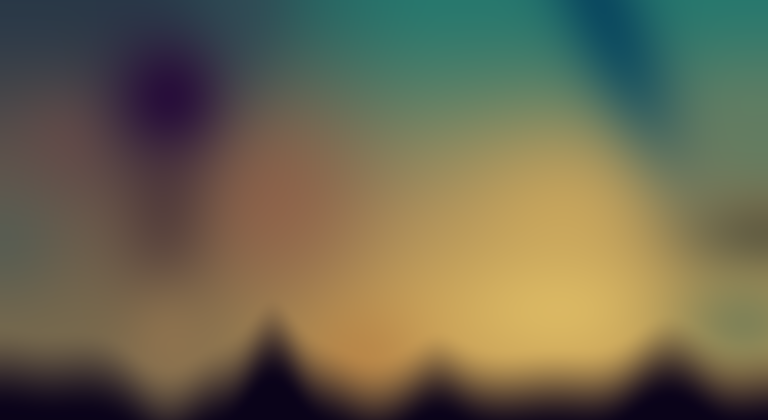
Reproduce this background procedurally as a WebGL 1 fragment shader.

```glsl
precision highp float;

uniform vec2 u_resolution;

// Soft elliptical falloff: 1 at the center, about 0.37 at the radius
float falloff(vec2 p, vec2 center, vec2 radius) {
  vec2 d = (p - center) / radius;
  return exp(-dot(d, d));
}

vec3 glow(vec3 base, vec2 p, vec2 center, vec2 radius, vec3 tint, float strength) {
  return mix(base, tint, strength * falloff(p, center, radius));
}

// Three-stop vertical gradient
vec3 ramp(float y, vec3 low, vec3 middle, vec3 top) {
  vec3 color = mix(low, middle, smoothstep(0.2, 0.6, y));
  return mix(color, top, smoothstep(0.45, 1.03, y));
}

float bump(float x, float center, float width) {
  float d = (x - center) / width;
  return exp(-d * d);
}

// Height of the blurred ground along the lower edge
float groundHeight(float x) {
  float height = 0.065 + 0.008 * sin(x * 43.0 + 2.2);
  height += 0.04 * bump(x, 0.04, 0.12);
  height -= 0.05 * bump(x, 0.22, 0.05);
  height += 0.12 * bump(x, 0.355, 0.04);
  height -= 0.025 * bump(x, 0.48, 0.05);
  height += 0.025 * bump(x, 0.57, 0.035);
  height -= 0.015 * bump(x, 0.71, 0.06);
  return height + 0.065 * bump(x, 0.875, 0.06);
}

vec3 sky(vec2 p) {
  vec3 dusk = ramp(p.y, vec3(0.47, 0.41, 0.30), vec3(0.42, 0.34, 0.29), vec3(0.16, 0.22, 0.28));
  vec3 dawn = ramp(p.y, vec3(0.78, 0.62, 0.34), vec3(0.62, 0.53, 0.36), vec3(0.15, 0.47, 0.43));
  return mix(dusk, dawn, smoothstep(0.13, 0.58, p.x));
}

void main() {
  vec2 p = gl_FragCoord.xy / u_resolution;
  vec3 color = sky(p);

  // Warm light in the middle and on the right
  color = glow(color, p, vec2(0.36, 0.54), vec2(0.12, 0.25), vec3(0.57, 0.36, 0.27), 0.65);
  color = glow(color, p, vec2(0.74, 0.47), vec2(0.16, 0.23), vec3(0.80, 0.66, 0.36), 0.85);
  color = glow(color, p, vec2(0.73, 0.26), vec2(0.14, 0.14), vec3(0.88, 0.75, 0.40), 0.75);
  color = glow(color, p, vec2(0.47, 0.14), vec2(0.08, 0.13), vec3(0.72, 0.50, 0.26), 0.65);

  // Muted greens and browns at the right edge
  color = glow(color, p, vec2(1.0, 0.66), vec2(0.12, 0.18), vec3(0.36, 0.48, 0.38), 0.75);
  color = glow(color, p, vec2(1.0, 0.44), vec2(0.11, 0.11), vec3(0.35, 0.33, 0.24), 0.85);
  color = glow(color, p, vec2(0.97, 0.23), vec2(0.10, 0.13), vec3(0.48, 0.50, 0.34), 0.9);

  // Slanted blue shaft
  vec2 slanted = vec2(p.x - 0.22 * (1.0 - p.y), p.y);
  color = glow(color, slanted, vec2(0.78, 1.0), vec2(0.065, 0.36), vec3(0.03, 0.27, 0.37), 0.9);

  // Hazy left side with its violet shadow
  color = glow(color, p, vec2(0.09, 0.66), vec2(0.07, 0.13), vec3(0.42, 0.29, 0.28), 0.55);
  color = glow(color, p, vec2(0.0, 0.43), vec2(0.09, 0.16), vec3(0.30, 0.36, 0.33), 0.65);
  color = glow(color, p, vec2(0.32, 1.0), vec2(0.06, 0.20), vec3(0.20, 0.28, 0.33), 0.5);
  color = glow(color, p, vec2(0.215, 0.50), vec2(0.065, 0.22), vec3(0.26, 0.18, 0.20), 0.6);
  color = glow(color, p, vec2(0.22, 0.77), vec2(0.075, 0.15), vec3(0.14, 0.03, 0.22), 0.9);
  color = glow(color, p, vec2(0.22, 0.19), vec2(0.065, 0.13), vec3(0.58, 0.46, 0.31), 0.7);

  // Dark ground with a wide soft edge
  float aboveGround = p.y - groundHeight(p.x);
  float ground = 1.0 - smoothstep(-0.09, 0.12, aboveGround);
  color = mix(color, vec3(0.04, 0.01, 0.10), ground);

  gl_FragColor = vec4(color, 1.0);
}
```
